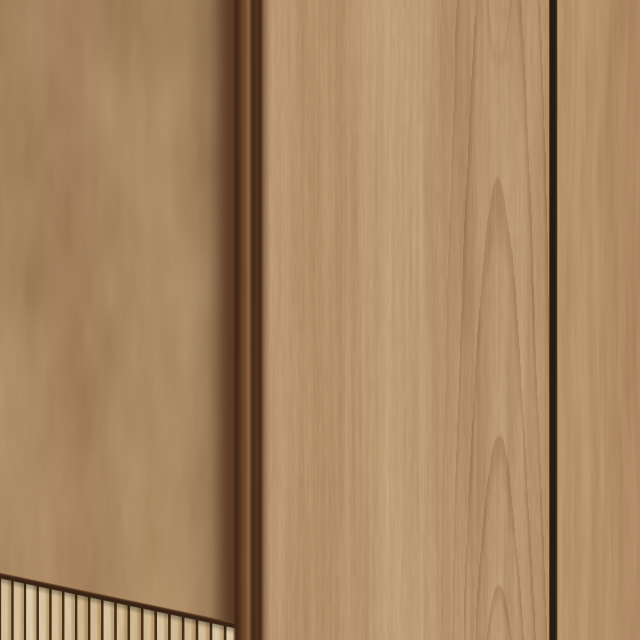
This texture is drawn by a three.js fragment shader. Its source:

```glsl
// Wooden wall panels: a soft, shaded panel at left above ribbed slats, a dark
// moulded edge, then a sharp veneer with arched grain and a narrow groove.
// Stretched value noise gives the fibres; nested parabolas give the arches.

#define EDGE_X 0.410
#define SLAT_END 0.369
#define GROOVE_X 0.8645
#define GROOVE_HALF 0.0062
#define TRIM_Y 0.105
#define TRIM_SLOPE 0.212
#define ARCH_X 0.779
#define ARCH_STEEP 230.0
#define RING_GAP 0.0184
#define SOFT 0.0013

varying vec2 vUv;

float hash(vec2 p) {
  p = fract(p * vec2(0.1031, 0.1137));
  p += dot(p, p.yx + 33.33);
  return fract((p.x + p.y) * p.x * 7.13 + p.y * 3.7);
}

float noise(vec2 p) {
  vec2 i = floor(p), f = fract(p);
  f = f * f * (3.0 - 2.0 * f);
  return mix(mix(hash(i), hash(i + vec2(1.0, 0.0)), f.x),
             mix(hash(i + vec2(0.0, 1.0)), hash(i + 1.0), f.x), f.y);
}

// Layered noise centred on zero
float fbm(vec2 p) {
  float sum = 0.0, amp = 0.5;
  for (int i = 0; i < 4; i++) {
    sum += amp * (noise(p) - 0.5);
    p = p * 2.03 + 17.3;
    amp *= 0.5;
  }
  return sum;
}

float bump(float x, float centre, float width) {
  float d = (x - centre) / width;
  return exp(-d * d);
}

// Blurred panel with cloudy upright stains, falling into shade at the right
vec3 softPanel(vec2 p) {
  vec3 c = mix(vec3(0.665, 0.535, 0.385), vec3(0.635, 0.505, 0.365), p.y);
  float cloud = fbm(p * vec2(16.0, 5.0) + 4.0);
  float streak = fbm(p * vec2(42.0, 7.0) + 31.0);
  c += 0.10 * cloud + 0.055 * streak;
  c += vec3(-0.012, -0.024, -0.016) * bump(p.x, 0.11, 0.04);
  c += vec3(0.018, 0.018, 0.012) * bump(p.x, 0.24, 0.045);
  c *= 1.0 - 0.10 * smoothstep(0.285, 0.335, p.x);
  return mix(c, vec3(0.36, 0.235, 0.145), smoothstep(0.322, 0.362, p.x));
}

// Rounded dark moulding with a thin warm highlight
vec3 moulding(vec2 p) {
  vec3 c = mix(vec3(0.26, 0.155, 0.085), vec3(0.42, 0.275, 0.165),
               smoothstep(0.369, 0.382, p.x));
  c += vec3(0.12, 0.095, 0.07) * bump(p.x, 0.388, 0.0035);
  c = mix(c, vec3(0.265, 0.165, 0.095), smoothstep(0.389, 0.396, p.x));
  c += vec3(0.06, 0.035, 0.02) * bump(p.x, 0.401, 0.003);
  return c * (1.0 + 0.12 * fbm(p * vec2(70.0, 3.0)));
}

// Arched growth rings with a small inverted arch near the top
float archGrain(vec2 p) {
  float dx = p.x - ARCH_X - 0.007 * fbm(p * vec2(5.0, 4.0) + 9.0);
  float r = sqrt((p.y + ARCH_STEEP * dx * dx) / ARCH_STEEP);
  r += 0.004 * fbm(p * vec2(14.0, 5.0));
  float ring = fract(r / RING_GAP - 0.06);
  float line = smoothstep(0.72, 0.98, ring) * (1.0 - smoothstep(0.98, 1.0, ring));
  line += 0.3 * ring;
  float valley = p.y - 0.895 - 300.0 * dx * dx;
  line += 0.55 * bump(valley, 0.0, 0.018) * smoothstep(0.88, 0.92, p.y);
  return line * smoothstep(0.66, 0.73, p.x);
}

vec3 veneer(vec2 p) {
  vec3 c = vec3(0.718, 0.585, 0.432);
  // Broad bands of tone
  c += vec3(0.025, 0.032, 0.030) * bump(p.x, 0.615, 0.045);
  c -= vec3(0.018, 0.028, 0.025) * bump(p.x, 0.505, 0.055);
  c -= vec3(0.015, 0.020, 0.018) * bump(p.x, 0.715, 0.035);
  c += 0.015 * bump(p.x, 0.435, 0.012);
  // Fibres and pores
  float wave = 0.004 * fbm(p * vec2(6.0, 4.0) + 2.0);
  float x = p.x + wave;
  c += 0.075 * fbm(vec2(x * 55.0, p.y * 1.2));
  c += 0.080 * fbm(vec2(x * 190.0, p.y * 3.0) + 8.0);
  c += 0.025 * (noise(vec2(x * 420.0, p.y * 45.0)) - 0.5);
  c -= vec3(0.050, 0.058, 0.055) * archGrain(p);
  return mix(vec3(0.50, 0.36, 0.245), c, smoothstep(0.407, 0.424, p.x));
}

// Narrow plank with wavier grain
vec3 sidePlank(vec2 p) {
  float x = p.x + 0.018 * fbm(p * vec2(4.0, 3.0) + 21.0);
  vec3 c = mix(vec3(0.72, 0.58, 0.425), vec3(0.685, 0.54, 0.39),
               smoothstep(0.89, 1.0, p.x));
  c += 0.09 * fbm(vec2(x * 70.0, p.y * 1.6) + 5.0);
  c += 0.08 * fbm(vec2(x * 170.0, p.y * 7.0) + 3.0);
  return c;
}

// Pale ribs; their spacing widens gently to the right
vec3 slats(vec2 p, float below) {
  float n = p.x * (51.5 - 9.0 * p.x);
  float u = abs(fract(n) - 0.5);
  float tone = hash(vec2(floor(n) + 3.0, 7.0));
  vec3 c = mix(vec3(0.87, 0.80, 0.67), vec3(0.77, 0.66, 0.48), 0.65 * tone);
  c -= vec3(0.10, 0.13, 0.15) * smoothstep(0.1, 0.4, fract(n) - 0.4);
  c += 0.07 * fbm(p * vec2(260.0, 25.0));
  c = mix(c, vec3(0.27, 0.18, 0.09), smoothstep(0.36, 0.45, u));
  return c * mix(0.72, 1.0, smoothstep(0.009, 0.020, below));
}

void main() {
  vec2 p = vUv;
  float below = TRIM_Y - TRIM_SLOPE * p.x - p.y;

  // Left side: panel, sloping trim, slats
  vec3 col = softPanel(p);
  vec3 trim = mix(vec3(0.42, 0.28, 0.17), vec3(0.22, 0.135, 0.075),
                  smoothstep(0.0, 0.004, below));
  col = mix(col, trim, smoothstep(-SOFT, SOFT, below));
  col = mix(col, slats(p, below), smoothstep(0.0075, 0.0100, below));

  // Moulding and right-hand planks
  col = mix(col, moulding(p), smoothstep(SLAT_END - 0.006, SLAT_END, p.x));
  col = mix(col, veneer(p), smoothstep(EDGE_X - 0.004, EDGE_X + 0.003, p.x));
  col = mix(col, sidePlank(p), step(GROOVE_X, p.x));

  // Groove
  float d = abs(p.x - GROOVE_X) - GROOVE_HALF;
  vec3 gap = mix(vec3(0.15, 0.11, 0.065), vec3(0.25, 0.19, 0.12),
                 smoothstep(0.002, 0.006, p.x - GROOVE_X));
  col = mix(col, gap, 1.0 - smoothstep(-SOFT, SOFT, d));

  gl_FragColor = vec4(clamp(col, 0.0, 1.0), 1.0);
}
```
